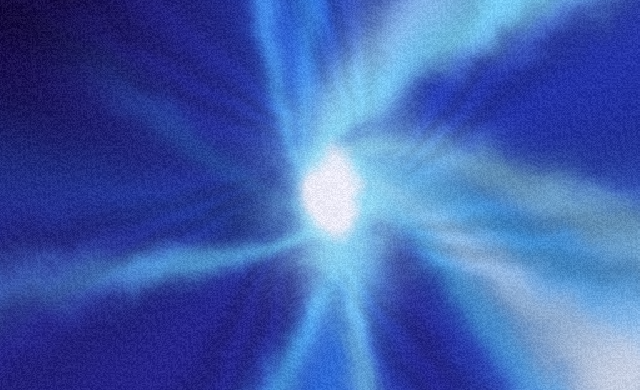
This background is drawn by a Shadertoy shader. Its source:

```glsl
// A glowing core throws out curved beams of light across deep indigo.
// Beams are gaussian wedges in polar space whose angle drifts with 1/radius;
// broad veils come first, then streaks, soft patches, a warped core and grain.

const vec2 CORE_POS = vec2(0.517, 0.5);      // share of the canvas
const vec2 CORE_STRETCH = vec2(1.2, 0.82);
const vec2 HALO_STRETCH = vec2(1.2, 0.76);
const float CORE_RADIUS = 0.098;
const float HALO_RADIUS = 0.18;
const float INNER_RADIUS = 0.09;             // softens the swirl
const float FLARE = 0.13;                    // widens beams near the core
const float FILAMENT_GAIN = 0.06;
const float GRAIN_GAIN = 0.095;
const float GRAIN_ROWS = 312.0;

const vec3 INDIGO = vec3(0.14, 0.13, 0.50);
const vec3 ROYAL = vec3(0.14, 0.19, 0.63);
const vec3 AZURE = vec3(0.17, 0.38, 0.80);
const vec3 CYAN = vec3(0.57, 0.84, 0.95);
const vec3 WHITE = vec3(0.92, 0.92, 0.97);

// Beam shape: far angle (degrees), half width (degrees), swirl, strength
const int VEILS = 8;
const vec4 VEIL_SHAPE[VEILS] = vec4[](
    vec4(-30.0, 16.0, 7.5, 0.95), vec4(44.0, 13.0, 10.0, 0.96),
    vec4(8.0, 9.5, 10.0, 0.90), vec4(-76.0, 8.0, 8.0, 0.80),
    vec4(-104.0, 10.0, 6.6, 0.88), vec4(-143.0, 14.0, 7.0, 0.80),
    vec4(167.0, 9.0, 7.0, 0.60), vec4(88.0, 12.0, 5.6, 0.80));
const vec3 VEIL_COLOR[VEILS] = vec3[](
    vec3(0.22, 0.54, 0.80), vec3(0.50, 0.68, 0.87),
    vec3(0.13, 0.19, 0.62), vec3(0.14, 0.14, 0.53),
    vec3(0.16, 0.41, 0.82), vec3(0.14, 0.13, 0.51),
    vec3(0.13, 0.25, 0.61), vec3(0.15, 0.36, 0.81));

const int STREAKS = 10;
const vec4 STREAK_SHAPE[STREAKS] = vec4[](
    vec4(33.0, 7.0, 10.0, 0.90), vec4(-25.5, 6.5, 14.0, 0.85),
    vec4(-53.0, 5.5, 8.0, 0.80), vec4(-42.0, 7.0, 8.0, 0.94),
    vec4(-82.0, 4.2, 1.0, 0.85), vec4(-118.0, 4.6, 6.6, 0.85),
    vec4(187.5, 4.8, 7.4, 0.95), vec4(142.0, 5.0, 7.0, 0.50),
    vec4(98.5, 3.6, 5.6, 0.80), vec4(85.0, 3.6, 5.6, 0.75));
const vec3 STREAK_COLOR[STREAKS] = vec3[](
    vec3(0.46, 0.79, 0.93), vec3(0.43, 0.62, 0.75),
    vec3(0.25, 0.60, 0.86), vec3(0.57, 0.70, 0.85),
    vec3(0.42, 0.71, 0.92), vec3(0.29, 0.63, 0.92),
    vec3(0.34, 0.65, 0.88), vec3(0.17, 0.39, 0.70),
    vec3(0.28, 0.58, 0.92), vec3(0.23, 0.53, 0.90));

// Soft patches: offset from the core, radius, strength
const int PATCHES = 8;
const vec4 PATCH_SHAPE[PATCHES] = vec4[](
    vec4(-0.85, 0.50, 0.34, 0.85), vec4(0.76, -0.47, 0.17, 0.75),
    vec4(-0.22, -0.04, 0.10, 0.70), vec4(0.25, 0.12, 0.10, 0.60),
    vec4(0.24, 0.01, 0.14, 0.65), vec4(0.26, 0.25, 0.08, 0.70),
    vec4(0.03, -0.19, 0.08, 0.75), vec4(0.08, 0.25, 0.09, 0.70));
const vec3 PATCH_COLOR[PATCHES] = vec3[](
    vec3(0.07, 0.02, 0.20), vec3(0.90, 0.91, 0.97),
    vec3(0.11, 0.18, 0.48), vec3(0.43, 0.61, 0.84),
    vec3(0.40, 0.69, 0.89), vec3(0.12, 0.20, 0.69),
    vec3(0.46, 0.77, 0.94), vec3(0.46, 0.76, 0.94));

// Smooth irregular field in about -1..1
float layeredSines(vec2 p) {
    float sum = 0.0;
    float gain = 0.5;
    for (int i = 0; i < 4; i++) {
        sum += gain * sin(p.x + 1.7 * sin(p.y)) * cos(p.y + 1.3 * sin(p.x));
        p = mat2(1.5, 1.1, -1.1, 1.5) * p + 2.3;
        gain *= 0.55;
    }
    return sum;
}
float hash(vec2 cell) {
    return fract(sin(dot(cell, vec2(127.1, 311.7))) * 43758.5);
}
float beam(float angle, float radius, vec4 shape) {
    float target = shape.x + shape.z / radius;
    float offset = mod(angle - target + 180.0, 360.0) - 180.0;
    offset /= shape.y * (1.0 + FLARE / radius);
    return shape.w * exp(-offset * offset);
}
float blob(vec2 p, float radius) {
    return exp(-dot(p, p) / (radius * radius));
}

void mainImage(out vec4 fragColor, in vec2 fragCoord) {
    vec2 uv = fragCoord / iResolution.xy;
    vec2 d = (uv - CORE_POS) * vec2(iResolution.x / iResolution.y, 1.0);
    float radius = length(vec2(length(d), INNER_RADIUS));
    float warp = layeredSines(d * 17.0);
    float angle = degrees(atan(d.y, d.x)) + 2.4 * warp;

    // Backdrop, broad veils, then streaks that weaken toward the left
    vec3 color = mix(INDIGO, ROYAL, smoothstep(-0.8, 0.5, d.x));
    color = mix(color, AZURE, 0.7 * exp(-radius * 4.5));
    for (int i = 0; i < VEILS; i++)
        color = mix(color, VEIL_COLOR[i], beam(angle, radius, VEIL_SHAPE[i]));
    float reach = mix(0.4, 1.0, smoothstep(-0.85, -0.25, d.x));
    for (int i = 0; i < STREAKS; i++)
        color = mix(color, STREAK_COLOR[i], reach * beam(angle, radius, STREAK_SHAPE[i]));
    for (int i = 0; i < PATCHES; i++) {
        vec4 patchShape = PATCH_SHAPE[i];
        vec2 q = d - patchShape.xy + 0.025 * warp;
        color = mix(color, PATCH_COLOR[i], patchShape.w * blob(q, patchShape.z));
    }
    // Fine filaments follow the swirl
    float swirl = radians(angle) + 0.12 / radius;
    float filament = sin(23.0 * swirl + 2.0 * sin(7.0 * swirl) + 3.0 * radius);
    color *= 1.0 + FILAMENT_GAIN * filament * smoothstep(0.12, 0.35, radius);
    // Halo, core and grain
    float halo = blob((d - vec2(0.022, 0.0)) * HALO_STRETCH, HALO_RADIUS);
    color = mix(color, CYAN, min(1.0, halo * (1.15 + 0.5 * warp)));
    float edge = length(d * CORE_STRETCH) + 0.028 * warp;
    color = mix(color, WHITE, 1.0 - smoothstep(CORE_RADIUS * 0.55, CORE_RADIUS * 1.25, edge));
    color += GRAIN_GAIN * (hash(floor(d * GRAIN_ROWS)) - 0.5);
    fragColor = vec4(clamp(color, 0.0, 1.0), 1.0);
}
```
